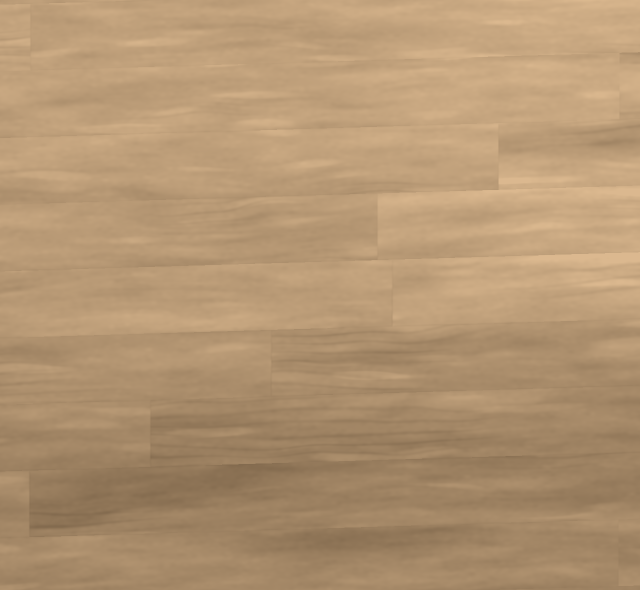
Give the GLSL for this texture, as a WebGL 1 fragment shader.

```glsl
precision highp float;
uniform vec2 u_resolution;

#define ROW_HEIGHT 0.113
#define PLANK_LENGTH 1.203
#define STAGGER 0.205
#define TILT 0.03
#define SEAM_WIDTH 0.0013
#define SEAM_DEPTH 0.07
#define TONE_SPREAD 0.075
#define GRAIN 1.0
#define DARK_OAK vec3(0.545, 0.445, 0.330)
#define PALE_OAK vec3(0.845, 0.710, 0.550)

vec2 hash2(vec2 cell) {
  vec3 q = fract(cell.xyx * vec3(0.1031, 0.1030, 0.0973));
  q += dot(q, q.yzx + 33.33);
  return fract((q.xx + q.yz) * q.zy);
}

// Cellular noise: signed soft spots, one per jittered cell
float spots(vec2 p) {
  vec2 cell = floor(p), f = p - cell;
  float sum = 0.0;
  for (int j = -1; j <= 1; j++) {
    for (int i = -1; i <= 1; i++) {
      vec2 o = vec2(float(i), float(j));
      vec2 h = hash2(cell + o + 200.0);
      vec2 d = o + h - f;
      float k = max(0.0, 1.0 - dot(d, d));
      float weight = 2.0 * fract(h.x * 37.0 + h.y * 91.0) - 1.0;
      sum += weight * k * k * k;
    }
  }
  return sum;
}

// Streaks along the plank, from broad bands to fine pores
float grain(vec2 p, vec2 seed) {
  vec2 q = p + seed;
  q.y += 0.014 * spots(q * vec2(3.0, 9.0)) + 0.005 * spots(q * vec2(11.0, 24.0));
  float value = 0.0, amount = 0.15;
  vec2 scale = vec2(1.8, 13.0);
  for (int i = 0; i < 4; i++) {
    value += amount * spots(q * scale + float(i) * 17.3);
    scale *= vec2(2.1, 2.0);
    amount *= 0.8;
  }
  // Thin dark growth lines, present only in patches
  float patchMask = smoothstep(0.0, 0.6, spots(q * vec2(2.6, 11.0) + 51.0));
  float ring = 0.5 + 0.5 * sin(q.y * 330.0 + 5.0 * spots(q * vec2(4.0, 20.0)));
  value -= 0.13 * patchMask * pow(ring, 4.0);
  // Short pale flecks
  value += 0.16 * smoothstep(0.35, 0.9, spots(q * vec2(7.0, 58.0) + 83.0));
  return value + 0.035 * spots(p * vec2(95.0, 160.0));
}

// Room light: warm and bright above, dim below
float lighting(vec2 p) {
  float light = mix(0.27, 0.80, smoothstep(0.12, 0.88, p.y));
  light -= 0.12 * smoothstep(0.86, 1.0, p.y);
  return light + 0.10 * (p.x - 0.5) * smoothstep(0.0, 0.5, p.y);
}

vec3 floorColor(vec2 p, float pixel) {
  // Staggered plank layout, rows counted from the top
  float across = (1.0 - p.y + TILT * p.x - 0.008) / ROW_HEIGHT;
  float row = floor(across);
  float joint = 1.255 - STAGGER * row + 0.23 * step(3.5, row);
  float along = (p.x - joint) / PLANK_LENGTH;
  float plank = floor(along);

  vec2 seed = hash2(vec2(row + 20.0, plank + 40.0)) * 9.0;
  float tone = sin(1.1 * (row - 2.5) + 1.5 * (plank + 1.0) - 0.75);
  vec2 wood = vec2(p.x, p.y - TILT * p.x);
  float value = lighting(p) + TONE_SPREAD * tone + GRAIN * grain(wood, seed);

  // Faint seams, worn away in places
  float rowEdge = (0.5 - abs(fract(across) - 0.5)) * ROW_HEIGHT;
  float endEdge = (0.5 - abs(fract(along) - 0.5)) * PLANK_LENGTH;
  float edge = min(rowEdge, endEdge);
  float seam = 1.0 - smoothstep(SEAM_WIDTH - pixel, SEAM_WIDTH + pixel, edge);
  float wear = 0.6 + 0.6 * spots(p * vec2(5.0, 9.0) + 7.0);
  value -= SEAM_DEPTH * seam * wear;

  return mix(DARK_OAK, PALE_OAK, clamp(value, -0.1, 1.05));
}

void main() {
  // Four samples per pixel keep the plank edges smooth
  float pixel = 1.0 / u_resolution.y;
  vec3 color = vec3(0.0);
  for (int j = 0; j < 2; j++) {
    for (int i = 0; i < 2; i++) {
      vec2 offset = vec2(float(i), float(j)) * 0.5 - 0.25;
      color += floorColor((gl_FragCoord.xy + offset) * pixel, pixel);
    }
  }
  gl_FragColor = vec4(color * 0.25, 1.0);
}
```
